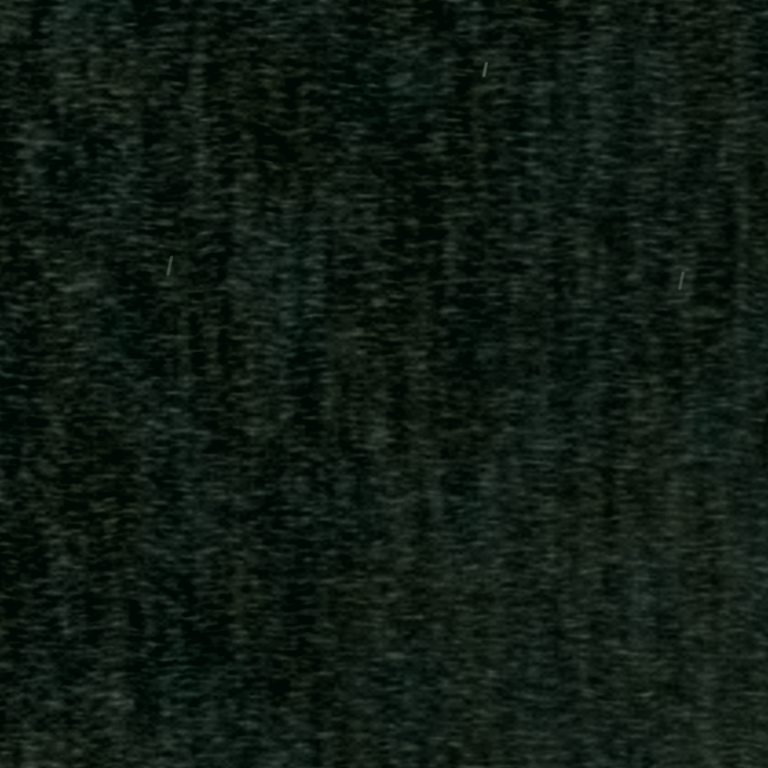
Write a WebGL 1 fragment shader that draws this texture.

```glsl
precision highp float;
uniform vec2 u_resolution;

#define STITCHES vec2(44.0, 104.0)
#define STREAKS vec2(58.0, 11.0)
#define FIBRES vec2(100.0, 165.0)
#define FUZZ vec2(210.0, 250.0)
#define CONTRAST 0.046
#define MID_GREEN vec3(0.057, 0.104, 0.073)
#define DEEP_GREEN vec3(0.004, 0.034, 0.014)
#define LINT_COLOR vec3(0.42, 0.48, 0.42)

float hash(vec2 p) {
  return fract(sin(dot(p, vec2(127.1, 311.7))) * 43758.55);
}

vec2 hash2(vec2 p) {
  return vec2(hash(p), hash(p + vec2(17.3, 41.9)));
}

// Smooth value noise, scaled to zero mean and about unit deviation
float noise(vec2 p) {
  vec2 cell = floor(p);
  vec2 f = fract(p);
  f = f * f * (3.0 - 2.0 * f);
  float low = mix(hash(cell), hash(cell + vec2(1.0, 0.0)), f.x);
  float high = mix(hash(cell + vec2(0.0, 1.0)), hash(cell + 1.0), f.x);
  return (mix(low, high, f.y) - 0.5) * 4.67;
}

// Cellular layer of short flat dashes, each column shifted along its length
float stitches(vec2 p) {
  float sum = 0.0;
  for (int i = -1; i <= 1; i++) {
    float column = floor(p.x) + float(i);
    float y = p.y + 7.0 * hash(vec2(column, 3.7));
    for (int j = -1; j <= 1; j++) {
      vec2 cell = vec2(column, floor(y) + float(j));
      vec2 center = cell + 0.5 + 0.6 * (hash2(cell) - 0.5);
      vec2 size = mix(vec2(0.3, 0.25), vec2(0.6, 0.45), hash2(cell + 71.0));
      vec2 d = (vec2(p.x, y) - center) / size;
      sum += hash(cell + 133.0) * exp(-dot(d, d));
    }
  }
  return (sum - 0.25) / 0.21;
}

// A few thin upright scraps of pale lint
float lint(vec2 uv) {
  float cover = 0.0;
  for (int i = 0; i < 3; i++) {
    vec2 seed = vec2(float(i), 8.3);
    vec2 d = uv - mix(vec2(0.08), vec2(0.92), hash2(seed));
    d.x -= 0.2 * d.y;
    float halfLength = mix(0.005, 0.012, hash(seed + 5.0));
    float dist = length(vec2(d.x, max(abs(d.y) - halfLength, 0.0)));
    float strength = mix(0.25, 0.8, hash(seed + 9.0));
    cover = max(cover, strength * (1.0 - smoothstep(0.0005, 0.0035, dist)));
  }
  return cover;
}

void main() {
  vec2 uv = gl_FragCoord.xy / u_resolution;

  // Slight waver of the weave
  vec2 warp = vec2(noise(uv * vec2(9.0, 26.0)), noise(uv * vec2(24.0, 9.0) + 31.0));
  vec2 cloth = uv + warp * vec2(0.0018, 0.0013);

  // Pile tone: dashes, upright streaks, fibres, fuzz and broad shading
  float tone = 0.62 * stitches(cloth * STITCHES);
  tone += 0.38 * noise(cloth * STREAKS + 11.0);
  tone += 0.42 * noise(cloth * FIBRES + 57.0);
  tone += 0.26 * noise(uv * FUZZ + 93.0);
  tone += 0.16 * noise(uv * 5.0 + 7.0);

  // Paler, flatter cloth towards the lower right
  float haze = smoothstep(0.1, 1.3, uv.x + 0.7 * (1.0 - uv.y) - 0.25);
  tone = tone * mix(1.1, 0.86, haze) + 0.7 * (haze - 0.45);

  // Faint drift between olive and teal
  float tint = 0.004 * noise(uv * vec2(13.0, 9.0) + 23.0);
  vec3 color = MID_GREEN + CONTRAST * tone * vec3(1.0, 1.03, 0.98);
  color = max(color + vec3(-tint, 0.0, tint), DEEP_GREEN);
  color = mix(color, LINT_COLOR, lint(uv));
  gl_FragColor = vec4(color, 1.0);
}
```
